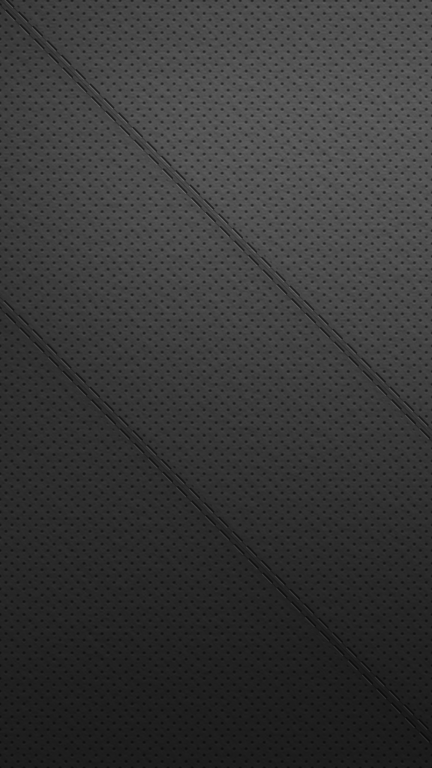
Reproduce this texture procedurally as a Shadertoy shader.

```glsl
#define HOLE_PITCH vec2(0.0278, 0.0296)
#define HOLE_RADIUS 0.0031
#define HOLE_DEPTH 0.56
#define GRAIN_SCALE 120.0
#define GRAIN_DEPTH 0.15
#define STITCH_PERIOD 0.047
#define STITCH_LENGTH 0.031
#define STITCH_GAP 0.0090
#define THREAD_RADIUS 0.0013
#define SEAM_SLOPE 1.01
#define UPPER_SEAM 1.778
#define LOWER_SEAM 1.076

float hash(vec2 p) {
    return fract(sin(dot(p, vec2(127.1, 311.7))) * 43758.545);
}

float noise(vec2 p) {
    vec2 i = floor(p), f = fract(p);
    f = f * f * (3.0 - 2.0 * f);
    return mix(mix(hash(i), hash(i + vec2(1, 0)), f.x),
               mix(hash(i + vec2(0, 1)), hash(i + vec2(1, 1)), f.x), f.y);
}

float leatherHeight(vec2 p) {
    vec2 q = p * GRAIN_SCALE;
    return 0.5 * noise(q) + 0.3 * noise(q * 2.1 + 7.0) + 0.7 * noise(q * 0.4);
}

float fill(float dist, float pixel) {
    return 1.0 - smoothstep(-pixel, pixel, dist);
}

// Distance from the nearest hole in a staggered lattice
float holeDistance(vec2 p) {
    vec2 a = (fract(p / HOLE_PITCH) - 0.5) * HOLE_PITCH;
    vec2 b = (fract(p / HOLE_PITCH + 0.5) - 0.5) * HOLE_PITCH;
    return min(length(a), length(b)) - HOLE_RADIUS;
}

// x runs along the seam, y across it toward the upper right
vec2 seamCoords(vec2 p, float height) {
    vec2 along = normalize(vec2(1.0, -SEAM_SLOPE));
    p.y -= height;
    return vec2(dot(p, along), dot(p, vec2(-along.y, along.x)));
}

float stitchDistance(vec2 s, float side) {
    float phase = s.x / STITCH_PERIOD + 0.1 + (side < 0.0 ? 0.5 : 0.0);
    float x = (fract(phase) - 0.5) * STITCH_PERIOD;
    float reach = max(abs(x) - 0.5 * STITCH_LENGTH + THREAD_RADIUS, 0.0);
    return length(vec2(reach, s.y - side * STITCH_GAP)) - THREAD_RADIUS;
}

float sewSeam(float tone, vec2 s, float pixel) {
    // Pressed band and central crease
    tone *= 1.0 - 0.07 * exp(-pow(s.y / 0.016, 2.0));
    tone *= 1.0 - 0.22 * fill(abs(s.y - 0.001) - 0.0010, pixel);

    // Two rows of thread, each lying over a thin continuous groove
    for (float side = -1.0; side < 2.0; side += 2.0) {
        float row = abs(s.y - side * STITCH_GAP - 0.0008) - 0.0012;
        float shadow = stitchDistance(s - vec2(0.0, 0.0024), side) - 0.0006;
        float thread = stitchDistance(s + vec2(0.0, 0.0006), side);
        tone *= 1.0 - 0.22 * fill(row, pixel);
        tone *= 1.0 - 0.55 * fill(shadow, pixel);
        tone = mix(tone, tone * 1.3 + 0.07, 0.85 * fill(thread, pixel));
    }
    return tone;
}

void mainImage(out vec4 fragColor, in vec2 fragCoord) {
    vec2 p = fragCoord / iResolution.x;
    float pixel = 0.75 / iResolution.x;
    vec2 upper = seamCoords(p, UPPER_SEAM);
    vec2 lower = seamCoords(p, LOWER_SEAM);

    // Broad light from above, fading to the left and bottom
    float tone = mix(0.112, 0.338, smoothstep(-0.04, 1.6, p.y));
    float left = (1.0 - p.x) * (1.0 - p.x);
    tone *= 1.0 - 0.28 * left * smoothstep(0.3, 1.0, p.y);
    tone *= 1.0 - 0.08 * smoothstep(1.5, 1.78, p.y);
    vec2 glow = (p - vec2(0.42, 1.36)) / vec2(0.35, 0.32);
    tone += 0.025 * exp(-dot(glow, glow));

    // Panels shade softly below each seam
    tone *= 1.0 - 0.05 * exp(min(upper.y, 0.0) / 0.05) * step(upper.y, 0.0);
    tone *= 1.0 - 0.07 * exp(min(lower.y, 0.0) / 0.08) * step(lower.y, 0.0);

    // Grain lit from above
    float relief = leatherHeight(p) - leatherHeight(p + vec2(0.001, 0.003));
    tone *= 1.0 + GRAIN_DEPTH * clamp(relief * 2.0, -1.0, 1.0);

    // Perforations with a lit lower lip
    float clearance = smoothstep(0.015, 0.021, min(abs(upper.y), abs(lower.y)));
    float lip = fill(holeDistance(p + vec2(0.0, 0.0032)), pixel * 1.5);
    float hole = fill(holeDistance(p), pixel * 1.5);
    tone *= 1.0 + 0.20 * lip * clearance;
    tone *= 1.0 - HOLE_DEPTH * hole * clearance;

    tone = sewSeam(tone, upper, pixel);
    tone = sewSeam(tone, lower, pixel);
    fragColor = vec4(vec3(tone), 1.0);
}
```
